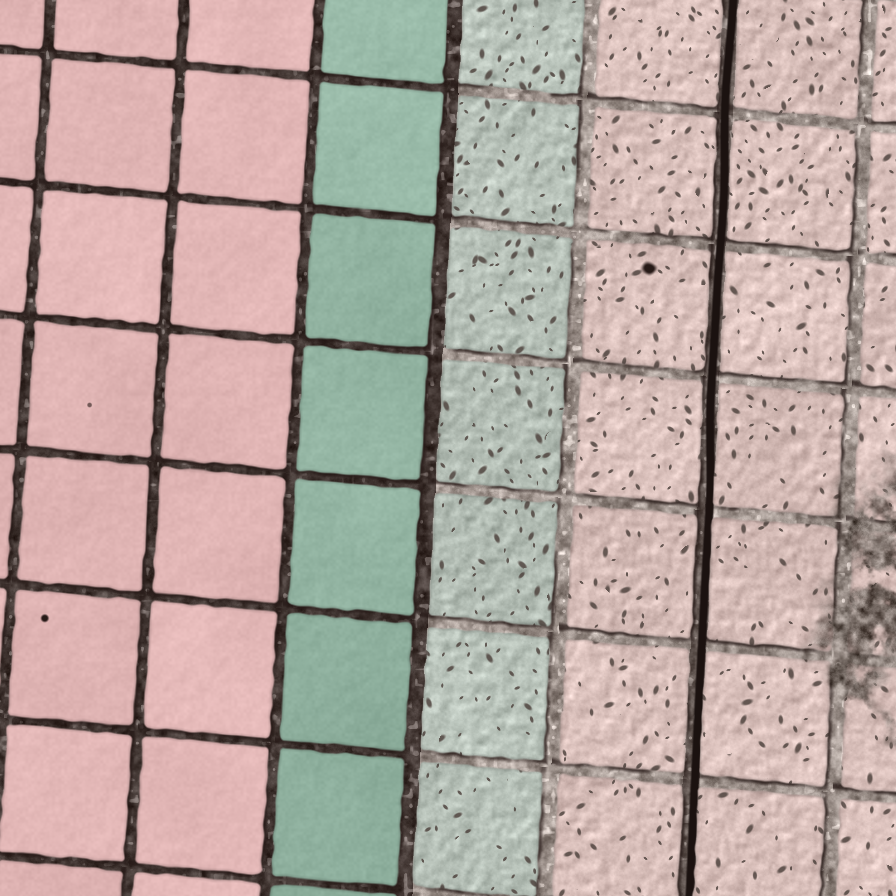
Write a Shadertoy shader that draws this texture.

```glsl
// Skewed grid of pink and green floor tiles: smooth on the left, pitted on the right, with worn grout.

// Grid: first line, pitch and growth of pitch per line, in canvas units (y runs down)
const vec2 GRID_START = vec2(0.0234, 0.0547);
const vec2 GRID_PITCH = vec2(0.1504, 0.1471);
const vec2 GRID_GROWTH = vec2(0.0006, 0.0005);
const float ROW_SLOPE = 0.088;
const float COLUMN_SLOPE = 0.068;
const float SLOPE_FADE = 0.0035;
const float CORNER_RADIUS = 0.005;

// Column layout: index of the first green and of the first pitted column
const float GREEN_COLUMN = 2.0;
const float PITTED_COLUMN = 3.0;
const float CRACK_LINE = 5.0;

const float PIT_GRID = 58.0;
const float PIT_DENSITY = 0.58;

const vec3 PINK = vec3(0.885, 0.715, 0.712);
const vec3 PALE_PINK = vec3(0.850, 0.750, 0.730);
const vec3 GREEN = vec3(0.575, 0.705, 0.635);
const vec3 PALE_GREEN = vec3(0.715, 0.755, 0.720);
const vec3 DARK_GROUT = vec3(0.250, 0.205, 0.190);
const vec3 PALE_GROUT = vec3(0.610, 0.565, 0.540);
const vec3 SHADOW = vec3(0.150, 0.100, 0.090);
const vec3 PIT_COLOR = vec3(0.310, 0.265, 0.245);
const vec3 DIRT = vec3(0.400, 0.360, 0.335);

float hash(vec2 p) {
    vec3 q = fract(p.xyx * vec3(0.1031, 0.1030, 0.0973));
    q += dot(q, q.yzx + 33.33);
    return fract((q.x + q.y) * q.z);
}

float noise(vec2 p) {
    vec2 i = floor(p), f = fract(p);
    f *= f * (3.0 - 2.0 * f);
    vec2 e = vec2(0.0, 1.0);
    return mix(mix(hash(i), hash(i + e.yx), f.x),
               mix(hash(i + e.xy), hash(i + e.yy), f.x), f.y);
}

float fbm(vec2 p) {
    float sum = 0.0, amp = 0.5;
    for (int i = 0; i < 4; i++) {
        sum += amp * noise(p);
        p = p * 2.03 + 17.1;
        amp *= 0.5;
    }
    return sum;
}

// Scattered, randomly turned oval pits
float pits(vec2 p, float density) {
    vec2 g = p * PIT_GRID;
    float mask = 0.0;
    for (int y = -1; y <= 1; y++)
    for (int x = -1; x <= 1; x++) {
        vec2 cell = floor(g) + vec2(x, y);
        vec2 center = cell + 0.1 + 0.8 * vec2(hash(cell + 3.7), hash(cell + 91.3));
        float a = 0.5 + 2.4 * hash(cell + 47.1);
        vec2 v = mat2(cos(a), -sin(a), sin(a), cos(a)) * (g - center);
        float size = mix(0.13, 0.34, pow(hash(cell + 11.9), 2.0));
        float d = length(v / (size * vec2(1.0, 0.5))) - 1.0;
        mask = max(mask, step(hash(cell + 71.7), density) * smoothstep(0.45, -0.4, d));
    }
    return mask;
}

float spot(vec2 p, vec2 center, float radius) {
    return smoothstep(radius * 1.4, radius * 0.6, length(p - center));
}

float columnHalfWidth(float line) { return line < 3.0 ? 0.0058 : 0.0085; }

void mainImage(out vec4 fragColor, in vec2 fragCoord) {
    vec2 p = fragCoord / iResolution.xy;
    p.y = 1.0 - p.y;
    float blur = max(0.0014, 0.8 / iResolution.y);

    // Straighten the skewed grid and find the tile
    vec2 guess = (p - GRID_START) / 0.152;
    vec2 flat_ = p + vec2((COLUMN_SLOPE - SLOPE_FADE * guess.x) * (p.y - 0.5), -ROW_SLOPE * p.x);
    vec2 offset = flat_ - GRID_START;
    vec2 pitch = GRID_PITCH + GRID_GROWTH * offset / 0.152;
    vec2 grid = offset / pitch;
    vec2 tile = floor(grid), local = fract(grid);
    float pitted = step(PITTED_COLUMN, tile.x);

    // Distances from the tile edges; negative inside the grout
    vec2 wobble = (vec2(noise(p * 75.0), noise(p * 75.0 + 40.0)) - 0.5) * 0.0028;
    vec2 halfRow = vec2(mix(0.0046, 0.0062, pitted));
    vec2 nearEdge = local * pitch - vec2(columnHalfWidth(tile.x), halfRow.x) + wobble;
    vec2 farEdge = (1.0 - local) * pitch - vec2(columnHalfWidth(tile.x + 1.0), halfRow.y) + wobble;
    vec2 inset = CORNER_RADIUS - min(nearEdge, farEdge);
    float d = length(max(inset, 0.0)) + min(max(inset.x, inset.y), 0.0) - CORNER_RADIUS;

    // Tile glaze with tone shifts and a rough relief
    vec3 pink = mix(PINK, PALE_PINK, pitted);
    vec3 green = mix(GREEN - 0.06 * (p.y - 0.5), PALE_GREEN, pitted);
    bool isGreen = tile.x >= GREEN_COLUMN && tile.x <= PITTED_COLUMN;
    vec3 glaze = isGreen ? green : pink;
    glaze += 0.035 * (hash(tile + 20.0) - 0.5) + 0.06 * (fbm(p * 14.0) - 0.47);
    float relief = fbm(p * 85.0) - fbm(p * 85.0 + vec2(0.35, 0.45));
    glaze += relief * mix(0.05, 0.28, pitted) + 0.03 * (noise(p * 300.0) - 0.5);
    float density = PIT_DENSITY * mix(1.15, 0.65, p.y) * (0.45 + 1.1 * noise(p * 24.0));
    glaze = mix(glaze, PIT_COLOR, 0.85 * pitted * pits(p, density));
    glaze *= 1.0 - 0.12 * smoothstep(-0.004, 0.0, d);

    // Grout: dark on the left, pale with shadowed tile edges on the right
    float line = floor(grid.x + 0.5);
    bool vertical = min(nearEdge.x, farEdge.x) < 0.0;
    float pale = vertical ? step(3.5, line) * (line == CRACK_LINE ? 0.4 : 1.0) : pitted;
    float grain = fbm(p * 110.0) - 0.47;
    vec3 grout = mix(DARK_GROUT, PALE_GROUT, pale) + grain * mix(0.38, 0.6, pale);
    grout += 0.22 * smoothstep(0.72, 0.9, noise(p * 170.0)) * (vertical ? 1.0 : 0.5);
    float shade = smoothstep(0.0055, 0.001, abs(min(farEdge.x, farEdge.y)));
    grout = mix(grout, SHADOW, shade * 0.75 * smoothstep(0.2, 0.55, fbm(p * 30.0)));
    float crack = abs((grid.x - CRACK_LINE) * pitch.x - 0.002 + 0.006 * (noise(p * 9.0) - 0.5));
    grout = mix(grout, SHADOW * 0.7, smoothstep(0.006, 0.003, crack));

    vec3 color = mix(glaze, grout, smoothstep(-blur, blur, d));

    // Worn, dirty patch at the right edge and a few stray marks
    float reach = length((p - vec2(1.0, 0.67)) / vec2(0.10, 0.17)) + 1.5 * (fbm(p * 22.0) - 0.47);
    float dirt = smoothstep(1.0, 0.45, reach) * smoothstep(0.28, 0.55, fbm(p * 48.0 + 9.0));
    color = mix(color, DIRT + 0.9 * grain, 0.9 * dirt);
    float marks = spot(p, vec2(0.050, 0.690), 0.004) + 0.6 * spot(p, vec2(0.100, 0.452), 0.0025);
    marks += spot(p + 2.0 * wobble, vec2(0.723, 0.301), 0.0075);
    color = mix(color, SHADOW, min(marks, 1.0));

    fragColor = vec4(clamp(color, 0.0, 1.0), 1.0);
}
```
